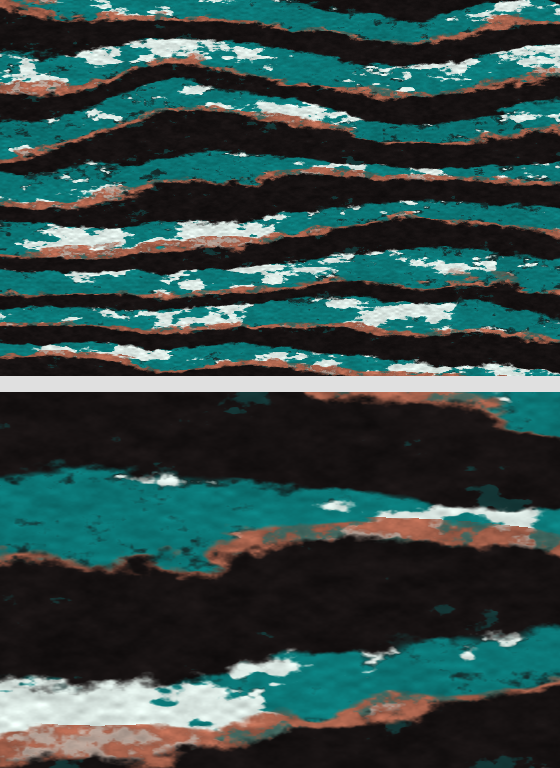
Top, the full canvas; bottom, a detail of the centre.
A Shadertoy shader for this texture:

```glsl
// Weathered paint: wavy black bands over teal, with copper crests and white dry-brush flecks.

const vec3 BLACK  = vec3(0.085, 0.068, 0.068);
const vec3 TEAL   = vec3(0.045, 0.475, 0.475);
const vec3 COPPER = vec3(0.61, 0.36, 0.28);
const vec3 WHITE  = vec3(0.85, 0.90, 0.88);
const float BAND_COUNT = 7.3;

// Sine-free hash of a lattice point
float hash(vec2 p) {
    vec3 q = fract(vec3(p.xyx) * 0.1031);
    q += dot(q, q.yzx + 33.33);
    return fract((q.x + q.y) * q.z);
}

float noise(vec2 p) {
    vec2 cell = floor(p), f = fract(p);
    f = f * f * (3.0 - 2.0 * f);
    float low  = mix(hash(cell), hash(cell + vec2(1, 0)), f.x);
    float high = mix(hash(cell + vec2(0, 1)), hash(cell + vec2(1, 1)), f.x);
    return mix(low, high, f.y);
}

// Layered noise, average 0.5
float fbm(vec2 p) {
    float sum = 0.0, weight = 0.5, total = 0.0;
    for (int i = 0; i < 4; i++) {
        sum += weight * noise(p);
        total += weight;
        weight *= 0.6;
        p = p * 2.03 + vec2(17.3, 9.1);
    }
    return sum / total;
}

// Noise drawn out along the brush direction, centred on zero
float streaks(vec2 p, vec2 scale, float seed) {
    return fbm(p * scale + seed) - 0.5;
}

// Soft coverage around zero
float cover(float value, float softness) {
    return smoothstep(-softness, softness, value);
}

void mainImage(out vec4 fragColor, in vec2 fragCoord) {
    vec2 p = fragCoord / iResolution.y;

    // Wandering bands: signed height from the nearest band centre
    float wander = 1.35 * noise(p * vec2(1.9, 2.7) + 41.0)
                 + 0.35 * noise(p * vec2(4.5, 5.0) + 73.0);
    float height = fract(p.y * BAND_COUNT + wander) - 0.5;
    float halfWidth = 0.10 + 0.28 * noise(p * vec2(1.7, 5.0) + 12.0);

    // Brush textures from broad to fine
    float rough  = streaks(p, vec2(9.0, 26.0), 5.0);
    float patchy = streaks(p, vec2(5.0, 17.0), 31.0);
    float flecks = streaks(p, vec2(14.0, 42.0), 57.0);
    float grain  = streaks(p, vec2(45.0, 80.0), 83.0);
    float beyond = abs(height) - halfWidth + 0.30 * rough + 0.10 * grain;

    // Teal ground, worn through to black in dry patches
    vec3 color = TEAL * (1.0 + 0.30 * grain + 0.25 * patchy);
    float worn = cover(0.9 * grain + 0.7 * flecks - 0.10 - 0.5 * beyond, 0.12);
    color = mix(color, BLACK, 0.75 * worn);

    // White flecks in broken horizontal patches
    float white = 0.9 * patchy + 0.75 * flecks + 0.25 * grain - 0.085;
    color = mix(color, WHITE * (1.0 + 0.25 * grain), cover(white, 0.035));

    // Copper along the upper side of each band
    float crest = 0.12 + 0.40 * patchy + 0.30 * flecks - beyond;
    float copper = cover(crest, 0.03) * smoothstep(0.0, 0.06, height);
    copper *= 0.45 + 0.55 * cover(grain + 0.6 * rough + 0.10, 0.10);
    color = mix(color, COPPER * (1.0 + 0.7 * grain + 0.4 * flecks), copper);

    // Black bands with ragged dry edges
    float black = cover(-beyond + 0.12 * flecks, 0.03);
    color = mix(color, BLACK * (1.0 + 0.9 * grain), black);

    // Sparse teal scuffs on the bands near their edges
    float scuff = cover(flecks + 0.6 * grain - 0.24 + 0.6 * beyond, 0.05);
    color = mix(color, mix(BLACK, TEAL, 0.55), 0.6 * black * scuff);

    // Fine relief of the painted surface
    float relief = noise(p * vec2(90.0, 170.0)) - noise(p * vec2(90.0, 170.0) + vec2(0.0, 0.7));
    color *= 1.0 + 0.14 * relief;
    fragColor = vec4(clamp(color, 0.0, 1.0), 1.0);
}
```
